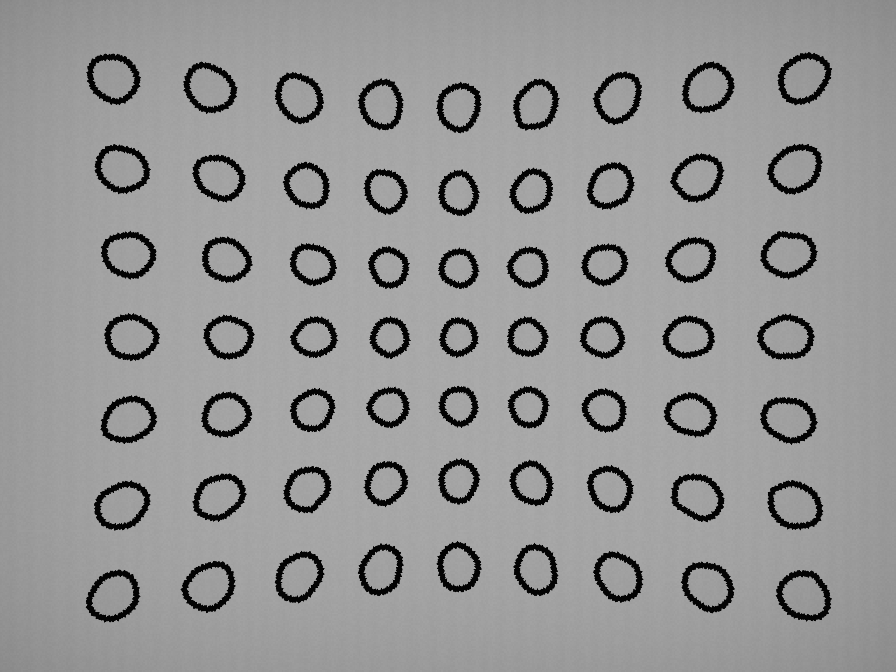
Give the GLSL for this pattern, as a Shadertoy shader.

```glsl
// Nine by seven grid of rough black rings on vignetted grey, bent by pincushion distortion.
// Each ring is an ellipse stretched by the local radial and tangential scale of the warp,
// with its outline roughened by layered sines.

float hash(vec2 p) {
    p = fract(p * vec2(0.1031, 0.1137));
    p += dot(p, p.yx + 33.33);
    return fract((p.x + p.y) * p.x * 97.3);
}

// Outline radius factor: slow lopsidedness plus an occasional pointed corner.
float wobble(float angle, vec2 id) {
    float seed = 6.283 * hash(id + 20.0);
    float bend = 0.025 * sin(2.0 * angle + seed)
               + 0.025 * sin(3.0 * angle + seed * 2.7)
               + 0.018 * sin(5.0 * angle + seed * 4.1);
    float corner = pow(max(cos(angle - seed * 3.0), 0.0), 24.0);
    return 1.0 + bend + 0.16 * corner * pow(hash(id + 51.0), 3.0);
}

// Fine ragged edge, in canvas heights.
float ragged(float angle, float seed) {
    return 0.0007 * (sin(23.0 * angle + seed)
                   + sin(37.0 * angle + seed * 3.1)
                   + 0.7 * sin(59.0 * angle + seed * 5.3));
}

// Signed distance to the centre line of the ring at a grid position.
float ringDistance(vec2 p, vec2 id) {
    float n2 = dot(id, id);
    float tangentScale = 0.1007 + 0.0017 * n2 - 0.0000236 * n2 * n2;
    float radialScale = 0.1007 + 0.0051 * n2 - 0.000118 * n2 * n2;
    vec2 axis = n2 > 0.0 ? normalize(id) : vec2(1.0, 0.0);

    vec2 offset = p - id * tangentScale;
    vec2 local = vec2(dot(offset, axis), dot(offset, vec2(-axis.y, axis.x)));
    vec2 radii = 0.241 * vec2(radialScale, tangentScale);
    float angle = atan(local.y, local.x + 1e-6);
    radii *= wobble(angle, id);

    float k1 = length(local / radii);
    float k2 = length(local / (radii * radii));
    return k1 * (k1 - 1.0) / max(k2, 1e-4) + ragged(angle, 40.0 * hash(id + 9.0));
}

void mainImage(out vec4 fragColor, in vec2 fragCoord) {
    vec2 uv = fragCoord / iResolution.xy;
    vec2 p = (fragCoord - vec2(0.512, 0.498) * iResolution.xy) / iResolution.y;
    float pixel = 1.0 / iResolution.y;

    // Grey ground with darkened borders, faint vertical banding and grain
    vec2 edge = 2.0 * uv - 1.0;
    vec2 edge2 = edge * edge;
    float shade = 0.66 - 0.01 * dot(edge, edge) - 0.05 * dot(edge2, edge2);
    shade += 0.003 * sin(uv.x * 310.0 + sin(uv.x * 47.0));
    shade += 0.016 * (hash(floor(uv * vec2(512.0, 384.0))) - 0.5);

    // Nearest ring
    float nearest = 1.0;
    for (int row = -3; row <= 3; row++) {
        for (int column = -4; column <= 4; column++) {
            float d = ringDistance(p, vec2(column, row));
            if (abs(d) < abs(nearest)) nearest = d;
        }
    }

    // Slightly dimmer interior, then the black stroke
    shade -= 0.012 * smoothstep(pixel, -pixel, nearest);
    float ink = smoothstep(0.6 * pixel, -0.6 * pixel, abs(nearest) - 0.0044);
    fragColor = vec4(vec3(mix(shade, 0.01, ink)), 1.0);
}
```
